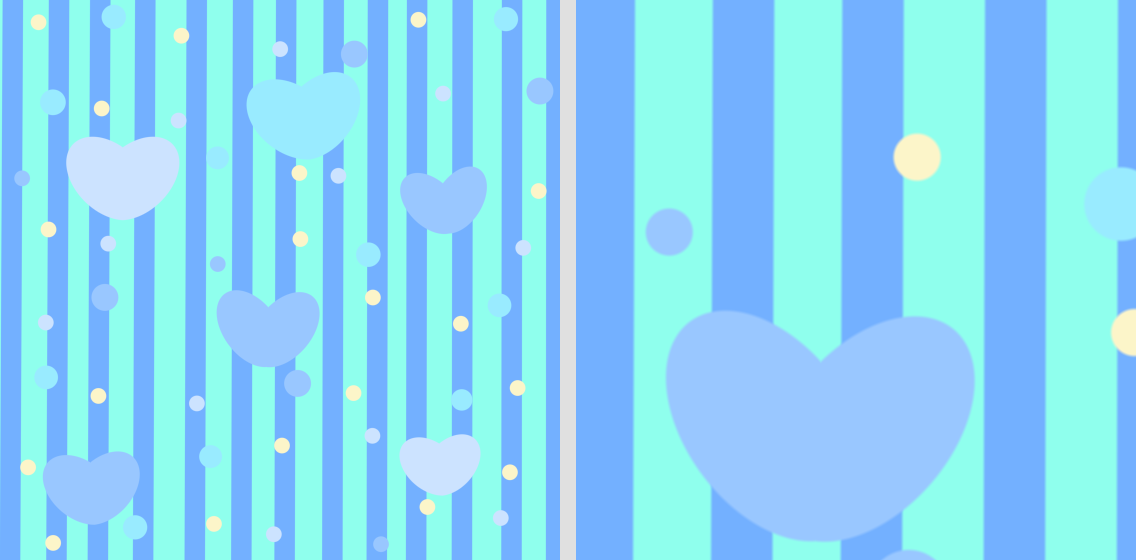
Left: the whole. Right: its middle third, enlarged.
This pattern is drawn by a three.js fragment shader. Its source:

```glsl
// Hearts and confetti dots scattered over hand-drawn mint and blue stripes.
varying vec2 vUv;

const float TAU = 6.28319;
const float SOFTNESS = 0.0013;
const vec3 MINT = vec3(0.56, 1.0, 0.93);
const vec3 BLUE = vec3(0.45, 0.69, 1.0);
const vec3 PALE = vec3(0.80, 0.89, 1.0);
const vec3 CYAN = vec3(0.60, 0.92, 1.0);
const vec3 PERIWINKLE = vec3(0.60, 0.78, 1.0);
const vec3 CREAM = vec3(0.99, 0.96, 0.79);

float coverage(float dist) {
  return 1.0 - smoothstep(-SOFTNESS, SOFTNESS, dist);
}

float hash(vec2 p, float seed) {
  return fract(sin(dot(p, vec2(127.1, 311.7)) + seed * 74.7) * 43758.5);
}

vec2 rotate(vec2 p, float angle) {
  float c = cos(angle);
  float s = sin(angle);
  return vec2(c * p.x - s * p.y, s * p.x + c * p.y);
}

vec3 paint(float kind) {
  if (kind < 0.5) return PALE;
  if (kind < 1.5) return CYAN;
  if (kind < 2.5) return PERIWINKLE;
  return CREAM;
}

// Distance to the nearest of 13 unevenly spaced, slightly leaning stripes
float stripes(vec2 p, float halfWidth) {
  float nearest = 1.0;
  for (int n = 0; n < 13; n++) {
    float i = float(n);
    float wobble = 0.0057 * cos(TAU * (i - 6.0) / 8.0)
                 + 0.0043 * cos(TAU * (i - 1.0) * 0.3);
    float lean = 0.005 * (1.0 - i / 14.0) * (p.y - 1.0);
    float center = 0.0243 + 0.0809 * i + wobble + lean;
    nearest = min(nearest, abs(p.x - center) - halfWidth);
  }
  return nearest;
}

// Heart of half-width 1 made of two mirrored, slanted ellipses;
// a larger spread parts the lobes and deepens the notch
float heart(vec2 p, float spread) {
  vec2 q = vec2(abs(p.x) - spread, p.y);
  float xx = (1.0 - spread) * (1.0 - spread);
  float yy = 0.545;
  float xy = 0.21;
  vec2 g = vec2(yy * q.x - xy * q.y, xx * q.y - xy * q.x) / (xx * yy - xy * xy);
  float k = max(sqrt(dot(q, g)), 0.001);
  return (k - 1.0) * k / max(length(g), 0.001);
}

// Three columns of two hearts, the middle one raised: (distance, kind)
vec2 hearts(vec2 p) {
  vec2 nearest = vec2(1.0, 0.0);
  for (int n = 0; n < 6; n++) {
    float col = mod(float(n), 3.0);
    float top = step(2.5, float(n));
    float side = 2.0 * top - 1.0;
    float middle = mod(col, 2.0);
    vec2 center = vec2(0.192 + 0.2795 * col + 0.02 * col * (2.0 - col) + 0.02 * col,
                       0.404 + 0.197 * middle);
    center += side * vec2(0.0273 - 0.0117 * col + 0.018 * middle,
                          0.2773 - 0.0208 * col - 0.0677 * middle);
    float size = 0.0938 - 0.0094 * col + 0.0124 * middle
               + side * (0.0072 - 0.0023 * col);
    float tilt = mix(0.07 - 0.1 * middle, 0.06 * (col + middle), top);
    float deep = step(abs(col - 1.0 - top), 0.5);
    float kind = mix(2.0 - 2.0 * step(1.5, col), col, top);
    float d = size * heart(rotate(p - center, -tilt) / size, mix(0.25, 0.33, deep));
    if (d < nearest.x) nearest = vec2(d, kind);
  }
  return nearest;
}

// One jittered dot per grid cell, left out near hearts: (distance, kind)
vec2 dots(vec2 p, vec2 grid) {
  vec2 cell = floor(p * grid);
  vec2 jitter = vec2(hash(cell, 1.0), hash(cell, 2.0)) - 0.5;
  vec2 center = (cell + 0.5 + 0.58 * jitter) / grid;
  float pick = fract(dot(cell, vec2(0.618, 0.273)) + 0.1);
  float kind = 3.0 - step(0.4, pick) - step(0.59, pick) - step(0.75, pick);
  float vary = hash(cell, 3.0);
  float radius = 0.014;
  if (kind > 0.5 && kind < 1.5) radius = mix(0.019, 0.023, vary);
  if (kind > 1.5 && kind < 2.5) radius = mix(0.014, 0.024, step(0.5, vary));
  float clearance = hearts(center).x - radius - 0.008;
  float d = clearance > 0.0 ? length(p - center) - radius : 1.0;
  return vec2(d, kind);
}

void main() {
  vec3 color = mix(MINT, BLUE, coverage(stripes(vUv, 0.0183)));
  vec2 dotLayer = dots(vUv, vec2(7.0, 8.0));
  color = mix(color, paint(dotLayer.y), coverage(dotLayer.x));
  vec2 heartLayer = hearts(vUv);
  color = mix(color, paint(heartLayer.y), coverage(heartLayer.x));
  gl_FragColor = vec4(color, 1.0);
}
```
